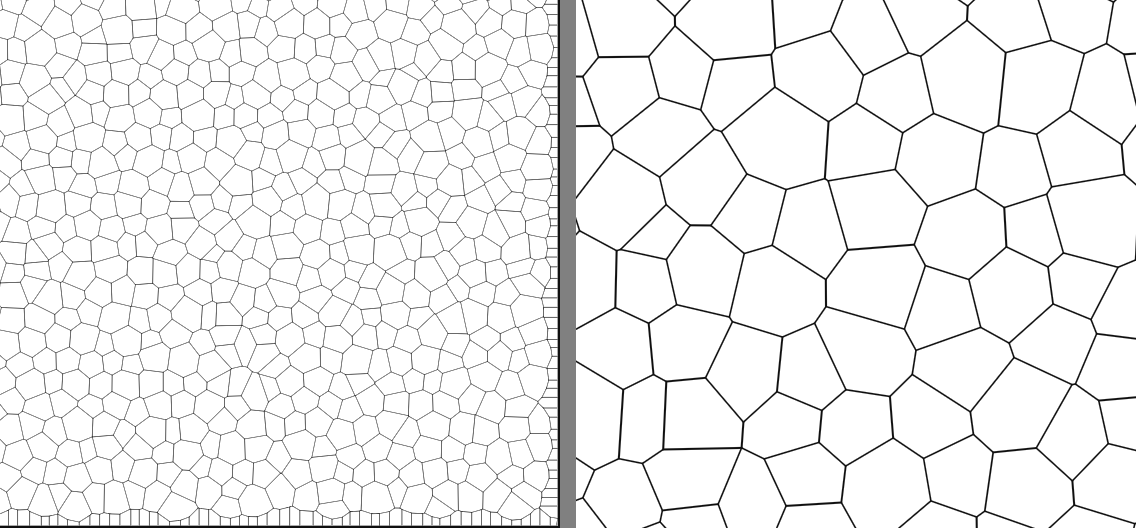
Left, the full canvas; right, a detail of the centre.
Write a Shadertoy shader that draws this pattern.

```glsl
#define CELLS_ACROSS 23.4   // lattice columns over the canvas width
#define ROW_HEIGHT 0.93     // row spacing, in columns
#define JITTER 0.76         // random shift of the seeds
#define MIN_RADIUS 0.37
#define MAX_RADIUS 0.64
#define REPULSION 0.45      // how far overlapping grains push apart
#define LINE_WIDTH 0.00094  // share of the canvas width
#define WALL_WIDTH 0.0042   // share of the canvas width
#define WALL_SPACING 0.42   // distance of the small grains on the walls
#define WALL_RADIUS 0.13
#define INK vec3(0.06)
#define PAPER vec3(1.0)

const int LATTICE_SITES = 25;
const int SITE_COUNT = 39;

vec3 hash32(vec2 id) {
    vec3 h = fract(vec3(id.xyx + 137.0) * vec3(0.1031, 0.1030, 0.0973));
    h += dot(h, h.yxz + 33.33);
    return fract((h.xxy + h.yzz) * h.zyx);
}

// Jittered staggered lattice: centre in xy, radius in z
vec3 seed(vec2 id) {
    vec3 h = hash32(id);
    vec2 centre = id + 0.5 + (h.xy - 0.5) * JITTER;
    centre.x += 0.5 * mod(id.y, 2.0) - 0.25;
    return vec3(centre * vec2(1.0, ROW_HEIGHT), mix(MIN_RADIUS, MAX_RADIUS, h.z));
}

// Push a seed away from the neighbours it overlaps
vec3 relaxedSeed(vec2 id) {
    vec3 self = seed(id);
    vec2 push = vec2(0.0);
    for (int k = 0; k < 9; k++) {
        if (k == 4) continue;
        vec3 other = seed(id + vec2(k % 3 - 1, k / 3 - 1));
        vec2 away = self.xy - other.xy;
        float gap = max(length(away), 1e-3);
        push += away / gap * max(self.z + other.z - gap, 0.0);
    }
    return vec3(self.xy + REPULSION * push, self.z);
}

// Keep grains inside the right and bottom walls, discard those beyond
vec3 confine(vec3 site, vec2 wall) {
    float gap = min(wall.x - site.x, site.y - wall.y);
    if (gap < 0.5) return vec3(1e3, 1e3, 0.0);
    site.x = min(site.x, wall.x - 0.82);
    site.y = max(site.y, wall.y + 0.82);
    return site;
}

float wallPosition(float index, float side) {
    return (index + 0.75 * hash32(vec2(index, side)).x) * WALL_SPACING;
}

// Box-filtered coverage of a line at the given distance
float lineCoverage(float dist, float width, float pixel) {
    float h = 0.55 * pixel, w = 0.5 * width;
    return max(min(dist + h, w) - max(dist - h, -w), 0.0) / (2.0 * h);
}

void mainImage(out vec4 fragColor, in vec2 fragCoord) {
    float pixel = CELLS_ACROSS / iResolution.x;
    vec2 p = fragCoord * pixel;
    vec2 wall = CELLS_ACROSS * vec2(1.0 - WALL_WIDTH, WALL_WIDTH);

    // Gather nearby grains, relative to p
    vec3 sites[SITE_COUNT];
    vec2 base = floor(p / vec2(1.0, ROW_HEIGHT));
    for (int i = 0; i < LATTICE_SITES; i++) {
        vec2 id = base + vec2(i % 5 - 2, i / 5 - 2);
        sites[i] = confine(relaxedSeed(id), wall) - vec3(p, 0.0);
    }
    vec2 wallBase = floor(p / WALL_SPACING);
    for (int k = 0; k < 7; k++) {
        vec2 index = wallBase + float(k - 3);
        vec2 right = vec2(wall.x, wallPosition(index.y, 500.0));
        vec2 bottom = vec2(wallPosition(index.x, 700.0), wall.y);
        sites[LATTICE_SITES + 2 * k] = vec3(right - p, WALL_RADIUS);
        sites[LATTICE_SITES + 2 * k + 1] = vec3(bottom - p, WALL_RADIUS);
    }

    // Owner of this point in the power diagram
    int owner = 0;
    float ownerPower = 1e9;
    for (int i = 0; i < SITE_COUNT; i++) {
        float power = dot(sites[i].xy, sites[i].xy) - sites[i].z * sites[i].z;
        if (power < ownerPower) { ownerPower = power; owner = i; }
    }

    // Boundaries; upright and level ones are slightly bolder
    float clear = 1.0;
    for (int i = 0; i < SITE_COUNT; i++) {
        if (i == owner) continue;
        vec2 axis = sites[i].xy - sites[owner].xy;
        float span = max(length(axis), 1e-4);
        float power = dot(sites[i].xy, sites[i].xy) - sites[i].z * sites[i].z;
        float dist = (power - ownerPower) / (2.0 * span);
        float level = max(abs(axis.x), abs(axis.y)) / span;
        float width = LINE_WIDTH * CELLS_ACROSS * (1.0 + 0.3 * smoothstep(0.985, 1.0, level));
        clear *= 1.0 - lineCoverage(dist, width, pixel);
    }

    // Solid walls
    float beyond = max(p.x - wall.x, wall.y - p.y);
    float ink = max(1.0 - clear, clamp(beyond / pixel + 0.5, 0.0, 1.0));
    fragColor = vec4(mix(PAPER, INK, ink), 1.0);
}
```
